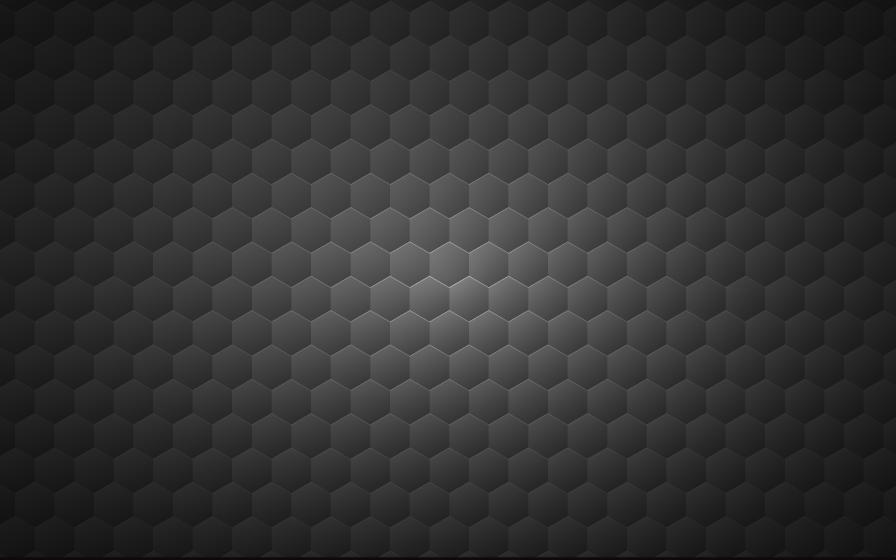
Give the GLSL for this background, as a WebGL 1 fragment shader.

```glsl
precision highp float;

uniform vec2 u_resolution;

#define CELL_SIZE vec2(0.0705, 0.0708)
#define CELL_ORIGIN vec2(0.0375, -0.0333)
#define GLOW_CENTER vec2(0.004, 0.004)
#define GLOW_ASPECT 1.45
#define GLOW_RADIUS 0.75
#define GLOW_FALLOFF 1.6
#define SHADOW_LEVEL 0.085
#define GLOW_LEVEL 0.335
#define BEVEL 0.42
#define RIM_WIDTH 0.03
#define RIM_LIGHT 0.32
#define BASE_HEIGHT 0.005

// Offset from the centre of the nearest pointy-top hexagon of width 1
vec2 hexOffset(vec2 q) {
  vec2 period = vec2(1.0, sqrt(3.0));
  vec2 a = mod(q + 0.5 * period, period) - 0.5 * period;
  vec2 b = mod(q, period) - 0.5 * period;
  return dot(a, a) < dot(b, b) ? a : b;
}

// Elliptical light that fades towards the corners
float glow(vec2 p) {
  vec2 d = (p - GLOW_CENTER) / vec2(GLOW_ASPECT, 1.0);
  return pow(max(1.0 - length(d) / GLOW_RADIUS, 0.0), GLOW_FALLOFF);
}

float shade(vec2 p) {
  vec2 h = hexOffset((p - CELL_ORIGIN) / CELL_SIZE);
  float light = glow(p);
  float level = SHADOW_LEVEL + GLOW_LEVEL * light;

  // Each tile darkens from upper left to lower right
  level *= 1.0 + BEVEL * dot(h, vec2(-0.6, 0.8));

  // Thin highlight along the two upper edges
  float edge = 0.5 - dot(vec2(abs(h.x), h.y), vec2(0.5, 0.866));
  float rim = 1.0 - smoothstep(0.0, RIM_WIDTH, edge);
  return level + RIM_LIGHT * rim * (0.06 + light * light);
}

void main() {
  // Average a 3 by 3 grid of samples for smooth tile edges
  float level = 0.0;
  for (int i = 0; i < 3; i++) {
    for (int j = 0; j < 3; j++) {
      vec2 jitter = (vec2(float(i), float(j)) - 1.0) / 3.0;
      vec2 p = (gl_FragCoord.xy + jitter - 0.5 * u_resolution) / u_resolution.y;
      level += shade(p) / 9.0;
    }
  }

  // Dark strip along the bottom border
  float y = gl_FragCoord.y / u_resolution.y;
  float pixel = 1.0 / u_resolution.y;
  float strip = 1.0 - smoothstep(BASE_HEIGHT - pixel, BASE_HEIGHT + pixel, y);
  vec3 color = mix(vec3(level), vec3(0.06, 0.035, 0.045), strip);
  gl_FragColor = vec4(color, 1.0);
}
```
